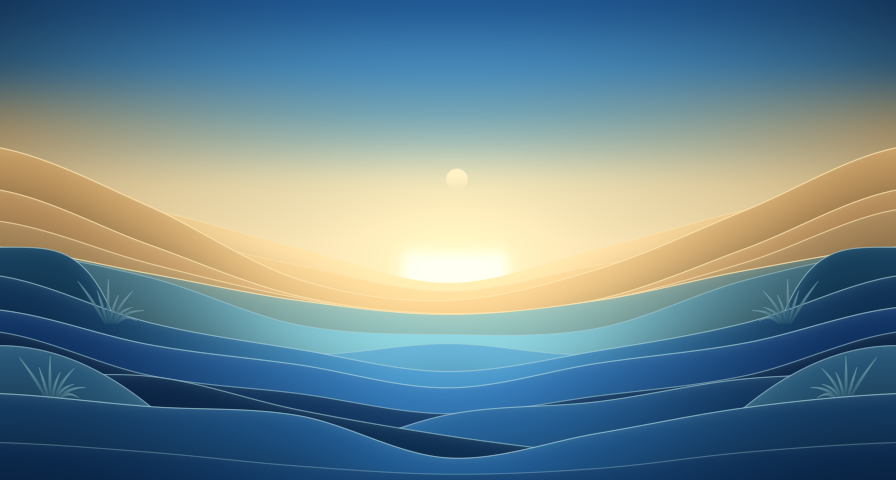
This background is drawn by a Shadertoy shader. Its source:

```glsl
// Calm valley at dawn: a graded sky with a pale disc and a low glow, sand dunes,
// and layered blue waves. Each ridge is a cubic spline of seven evenly spaced
// heights, filled back to front with a thin rim of light; grass fans are mirrored.

#define RIM_WIDTH 0.0022
#define RIM_GLOW 0.012
#define RIDGE_SHADE 0.30
#define SHADE_DEPTH 0.16
#define VIGNETTE 0.38
#define BLADES 8
#define DISC_RADIUS 0.0225
#define RIM_SAND vec3(1.0, 0.91, 0.70)
#define RIM_WATER vec3(0.66, 0.83, 0.86)

// Catmull-Rom curve over x in 0..1
float spline(float x, float k[7]) {
    float t = clamp(x, 0.0, 0.9999) * 6.0;
    int i = int(t);
    t -= float(i);
    float a = k[max(i - 1, 0)], b = k[i], c = k[i + 1], d = k[min(i + 2, 6)];
    return b + 0.5 * t * (c - a + t * (2.0 * a - 5.0 * b + 4.0 * c - d
             + t * (3.0 * (b - c) + d - a)));
}

// Fill below a ridge, shaded downwards, with a lit rim
void ridge(inout vec3 col, vec2 uv, float height, vec3 side, vec3 middle,
           vec3 rim, float rimAmount) {
    float depth = height - uv.y;
    float slope = length(vec2(dFdx(depth), dFdy(depth))) * iResolution.y;
    float dist = depth / max(slope, 1e-4);
    float px = 1.0 / iResolution.y;
    vec3 body = mix(middle, side, smoothstep(0.05, 0.95, abs(2.0 * uv.x - 1.0)));
    body *= 1.08 - RIDGE_SHADE * smoothstep(0.0, SHADE_DEPTH, depth);
    body = mix(body, rim, 0.22 * rimAmount * exp(-max(dist, 0.0) / RIM_GLOW));
    col = mix(col, body, smoothstep(-0.7 * px, 0.7 * px, dist));
    float line = 1.0 - smoothstep(0.0, max(RIM_WIDTH, 1.2 * px), abs(dist));
    col = mix(col, rim, rimAmount * line);
}

// Fan of tapered, curved blades; q is relative to the root
void grass(inout vec3 col, vec2 q) {
    float px = 1.0 / iResolution.y;
    for (int i = 0; i < BLADES; i++) {
        float f = float(i) / float(BLADES - 1);
        float angle = mix(2.15, 0.15, f);
        float len = mix(0.108, 0.060, f) * (0.86 + 0.14 * cos(float(i) * 3.1));
        vec2 dir = vec2(cos(angle), sin(angle));
        vec2 r = q - vec2(0.022 * (f - 0.5), 0.0);
        float t = dot(r, dir) / len;
        float bend = 0.013 * sin(3.14159 * clamp(t, 0.0, 1.0)) * (f - 0.2);
        float off = abs(dot(r, vec2(-dir.y, dir.x)) - bend);
        float width = 0.0048 * sqrt(max(t, 0.0)) * (1.0 - t) * 1.6;
        float mask = (1.0 - smoothstep(-px, px, off - width)) * step(0.0, t) * step(t, 1.0);
        col = mix(col, mix(vec3(0.14, 0.32, 0.42), vec3(0.55, 0.72, 0.74), t), 0.85 * mask);
    }
}

vec3 skyColor(vec2 uv) {
    float y = uv.y, e = abs(2.0 * uv.x - 1.0);
    vec3 c = mix(vec3(0.98, 0.91, 0.73), vec3(0.92, 0.87, 0.70), smoothstep(0.48, 0.62, y));
    c = mix(c, vec3(0.47, 0.65, 0.70), smoothstep(0.59, 0.78, y));
    c = mix(c, vec3(0.27, 0.53, 0.72), smoothstep(0.73, 0.88, y));
    c = mix(c, vec3(0.12, 0.34, 0.57), smoothstep(0.84, 1.02, y));
    float haze = smoothstep(0.90, 0.70, y) * e * e;
    c = mix(c, vec3(0.80, 0.66, 0.45), 0.85 * haze);
    return c * (1.0 - VIGNETTE * e * e * smoothstep(0.55, 0.9, y));
}

void mainImage(out vec4 fragColor, in vec2 fragCoord) {
    vec2 uv = fragCoord / iResolution.xy;
    vec2 scale = vec2(iResolution.x / iResolution.y, 1.0);
    float x = uv.x, s = min(x, 1.0 - x);
    vec3 col = skyColor(uv);

    // Pale disc and horizon glow
    vec2 q = (uv - vec2(0.510, 0.626)) * scale;
    float disc = 1.0 - smoothstep(-0.002, 0.002, length(q) - DISC_RADIUS);
    col = mix(col, vec3(0.98, 0.92, 0.75), disc * smoothstep(-0.03, 0.015, q.y));
    q = (uv - vec2(0.508, 0.437)) * scale;
    float box = length(max(abs(q) - vec2(0.085, 0.012), 0.0));
    col = mix(col, vec3(1.0, 0.98, 0.92), 0.95 * exp(-box * box / 0.0009));
    col += vec3(0.07, 0.06, 0.04) * exp(-dot(q, q) / 0.06);

    // Sand dunes
    ridge(col, uv, spline(x, float[7](0.60, 0.563, 0.483, 0.410, 0.481, 0.563, 0.62)),
          vec3(0.80, 0.66, 0.44), vec3(0.97, 0.87, 0.66), RIM_SAND, 0.35);
    ridge(col, uv, spline(x, float[7](0.56, 0.515, 0.447, 0.393, 0.447, 0.502, 0.55)),
          vec3(0.78, 0.62, 0.40), vec3(0.94, 0.82, 0.59), RIM_SAND, 0.4);
    ridge(col, uv, spline(x, float[7](0.692, 0.570, 0.418, 0.374, 0.439, 0.563, 0.692)),
          vec3(0.70, 0.55, 0.35), vec3(0.92, 0.78, 0.54), RIM_SAND, 0.7);
    ridge(col, uv, spline(x, float[7](0.604, 0.490, 0.383, 0.347, 0.376, 0.483, 0.604)),
          vec3(0.66, 0.51, 0.33), vec3(0.88, 0.74, 0.51), RIM_SAND, 0.7);
    ridge(col, uv, spline(x, float[7](0.539, 0.451, 0.379, 0.335, 0.372, 0.454, 0.563)),
          vec3(0.60, 0.48, 0.32), vec3(0.82, 0.70, 0.49), RIM_SAND, 0.6);

    // Green shore and shallow water
    ridge(col, uv, spline(x, float[7](0.485, 0.430, 0.374, 0.345, 0.374, 0.437, 0.485)),
          vec3(0.30, 0.39, 0.39), vec3(0.56, 0.73, 0.71), RIM_SAND, 0.75);
    ridge(col, uv, spline(x, float[7](0.478, 0.422, 0.323, 0.303, 0.316, 0.417, 0.478)),
          vec3(0.20, 0.34, 0.40), vec3(0.52, 0.78, 0.82), RIM_WATER, 0.45);
    ridge(col, uv, spline(x, float[7](0.38, 0.31, 0.262, 0.284, 0.262, 0.32, 0.38)),
          vec3(0.13, 0.32, 0.44), vec3(0.37, 0.65, 0.78), RIM_WATER, 0.45);
    ridge(col, uv, 0.485 - 0.105 * pow(s / 0.117, 4.0),
          vec3(0.08, 0.23, 0.34), vec3(0.15, 0.33, 0.43), RIM_WATER, 0.55);

    // Deep waves
    ridge(col, uv, spline(x, float[7](0.425, 0.328, 0.272, 0.226, 0.269, 0.328, 0.425)),
          vec3(0.06, 0.19, 0.32), vec3(0.27, 0.56, 0.75), RIM_WATER, 0.6);
    grass(col, (vec2(s, uv.y) - vec2(0.124, 0.325)) * scale);
    ridge(col, uv, spline(x, float[7](0.354, 0.282, 0.240, 0.192, 0.243, 0.286, 0.359)),
          vec3(0.06, 0.19, 0.37), vec3(0.19, 0.45, 0.68), RIM_WATER, 0.65);
    ridge(col, uv, spline(x, float[7](0.308, 0.218, 0.180, 0.138, 0.175, 0.218, 0.308)),
          vec3(0.04, 0.13, 0.25), vec3(0.07, 0.21, 0.37), RIM_WATER, 0.5);
    ridge(col, uv, spline(x, float[7](0.0, 0.0, 0.04, 0.136, 0.163, 0.211, 0.22)),
          vec3(0.05, 0.16, 0.29), vec3(0.14, 0.37, 0.58), RIM_WATER, 0.6);
    ridge(col, uv, spline(x, float[7](0.21, 0.216, 0.146, 0.092, 0.05, 0.0, 0.0)),
          vec3(0.04, 0.13, 0.25), vec3(0.05, 0.17, 0.30), RIM_WATER, 0.55);

    // Foreground banks and swell
    ridge(col, uv, 0.28 - 4.5 * s * s,
          vec3(0.14, 0.31, 0.43), vec3(0.22, 0.40, 0.50), RIM_WATER, 0.55);
    grass(col, (vec2(s, uv.y) - vec2(0.059, 0.165)) * scale);
    ridge(col, uv, spline(x, float[7](0.180, 0.153, 0.134, 0.046, 0.097, 0.151, 0.180)),
          vec3(0.07, 0.21, 0.35), vec3(0.12, 0.34, 0.55), RIM_WATER, 0.65);
    ridge(col, uv, spline(x, float[7](0.078, 0.058, 0.029, 0.012, 0.024, 0.058, 0.078)),
          vec3(0.04, 0.15, 0.28), vec3(0.08, 0.25, 0.43), RIM_WATER, 0.3);

    fragColor = vec4(clamp(col, 0.0, 1.0), 1.0);
}
```
